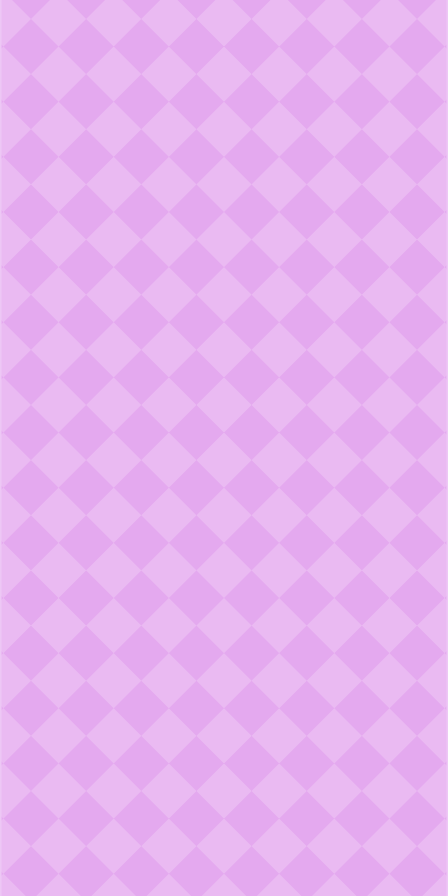
This pattern is drawn by a Shadertoy shader. Its source:

```glsl
// Coverage of the dark diamond in a unit cell centred on the origin
float diamond(vec2 p, float pixel) {
    float dist = (abs(p.x) + abs(p.y) - 0.5) * 0.7071;
    return 1.0 - smoothstep(-0.6 * pixel, 0.6 * pixel, dist);
}

void mainImage(out vec4 fragColor, in vec2 fragCoord) {
    float repeatsAcross = 8.124;
    float pixel = repeatsAcross / iResolution.x;

    // Square lattice, measured from the canvas centre
    vec2 p = (fragCoord - 0.5 * iResolution.xy) * pixel;
    vec2 cell = fract(p - vec2(0.0, 0.28) + vec2(0.0, 0.5)) - 0.5;

    vec3 paleOrchid = vec3(0.916, 0.73, 0.95);
    vec3 deepOrchid = vec3(0.896, 0.662, 0.937);
    vec3 color = mix(paleOrchid, deepOrchid, diamond(cell, pixel));

    // Thin lighter margin on the left and right
    float x = fragCoord.x / iResolution.x;
    float margin = 1.0 - smoothstep(0.002, 0.005, min(x, 1.0 - x));
    color = mix(color, vec3(0.93, 0.78, 0.96), margin);

    fragColor = vec4(color, 1.0);
}
```
